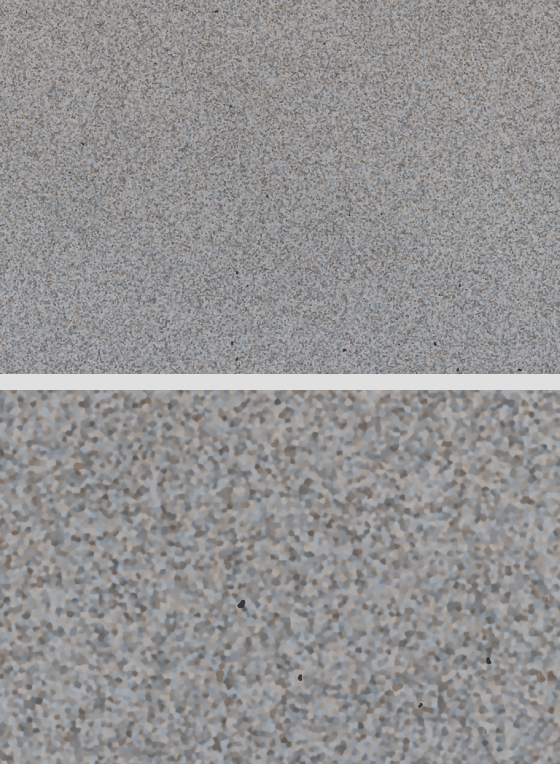
Top: the whole. Bottom: its middle third, enlarged.
This texture is drawn by a Shadertoy shader. Its source:

```glsl
// Fine grey sand, lit evenly: soft cellular grains with random tone and tint,
// over slow layered-sine shading, with a few scattered dark and pale specks.
// Lengths are fractions of the canvas height.

vec3 hash32(vec2 p) {
    vec3 q = fract(p.xyx * vec3(0.1031, 0.1030, 0.0973));
    q += dot(q, q.yxz + 33.33);
    return fract((q.xxy + q.yzz) * q.zyx);
}

// Cellular noise whose cells melt together at their edges; x is tone, y is tint
vec2 grains(vec2 p) {
    vec2 cell = floor(p), sum = vec2(0.0);
    float total = 0.0;
    for (int y = -1; y <= 1; y++)
    for (int x = -1; x <= 1; x++) {
        vec2 id = cell + vec2(x, y);
        vec2 offset = p - id - hash32(id + 71.0).xy;
        vec3 rnd = hash32(id);
        float weight = exp(-5.0 * dot(offset, offset));
        sum += weight * vec2(sqrt(rnd.x) - 0.667, rnd.y - 0.5);
        total += weight;
    }
    return sum / total;
}

// Slow uneven shading from warped sines
float clouds(vec2 p) {
    float sum = 0.0, amp = 0.5;
    for (int i = 0; i < 4; i++) {
        p = mat2(0.8, 0.6, -0.6, 0.8) * p * 1.9 + 1.7;
        sum += amp * sin(p.x + sin(p.y * 1.3)) * sin(p.y);
        amp *= 0.65;
    }
    return sum;
}

// Rare irregular pebbles; returns coverage
float specks(vec2 uv, float density, float chance, float seed) {
    vec2 p = uv * density, cell = floor(p);
    vec3 place = hash32(cell + seed), form = hash32(cell + seed + 37.0);
    vec2 d = (p - cell - mix(vec2(0.2), vec2(0.8), place.xy)) / density;
    float angle = atan(d.y, d.x);
    float radius = mix(0.0018, 0.0044, form.x * form.x)
                 * (1.0 + 0.25 * sin(2.0 * angle + 6.28 * form.y)
                        + 0.12 * sin(3.0 * angle + 6.28 * form.z));
    float edge = 0.7 / iResolution.y;
    return step(place.z, chance) * (1.0 - smoothstep(-edge, edge, length(d) - radius));
}

void mainImage(out vec4 fragColor, in vec2 fragCoord) {
    vec2 uv = fragCoord / iResolution.y;

    // Cool at the bottom, warmer towards the top
    vec3 color = mix(vec3(0.570, 0.573, 0.583), vec3(0.584, 0.575, 0.571),
                     smoothstep(0.0, 1.0, uv.y));
    color += 0.016 * clouds(uv * 1.6);

    // Sand grains, the darker ones browner
    vec2 grain = grains(uv * 235.0);
    color += 0.34 * grain.x;
    color += vec3(0.07, 0.0, -0.06) * grain.y;
    color += vec3(0.05, 0.0, -0.05) * max(-grain.x - 0.15, 0.0);

    // Dark stones, brown bits and pale shell chips
    color = mix(color, vec3(0.44, 0.37, 0.31), 0.6 * specks(uv, 38.0, 0.06, 5.0));
    color = mix(color, vec3(0.17, 0.17, 0.19), 0.9 * specks(uv, 20.0, 0.05, 19.0));
    color = mix(color, vec3(0.80, 0.80, 0.77), 0.8 * specks(uv, 17.0, 0.04, 53.0));

    fragColor = vec4(clamp(color, 0.0, 1.0), 1.0);
}
```
